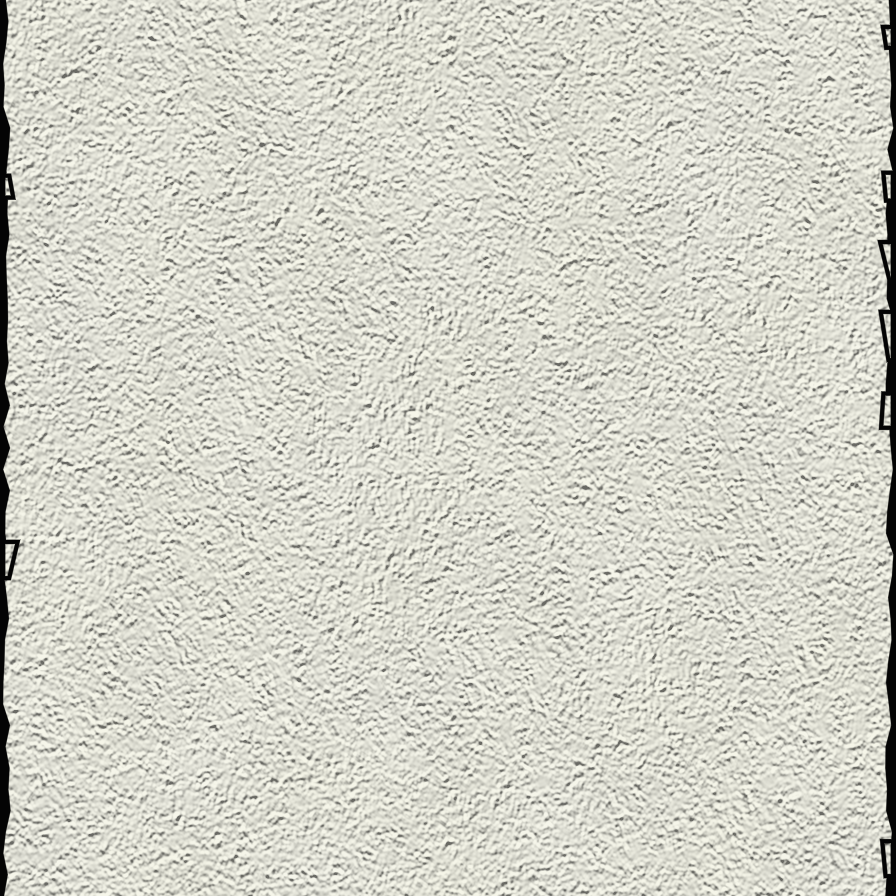
This texture is drawn by a WebGL 2 fragment shader. Its source:

```glsl
#version 300 es
precision highp float;
// Pale rough plaster lit from above, with ragged black ink along the left and right edges.

uniform vec2 u_resolution;
out vec4 fragColor;

// Two random values in 0..1 for a lattice cell.
vec2 hash2(vec2 cell) {
    uvec2 k = uvec2(ivec2(cell)) * uvec2(1597u, 3812u) + uvec2(7919u, 104u);
    uint n = (k.x ^ (k.y * 40503u)) * 277803u;
    n ^= n >> 15;
    n *= 739397u;
    n ^= n >> 13;
    n *= 668265u;
    n ^= n >> 16;
    return vec2(n & 65535u, n >> 16) / 65535.0;
}

float cornerSlope(vec2 cell, vec2 offset) {
    float angle = 6.2832 * hash2(cell).x;
    return dot(vec2(cos(angle), sin(angle)), offset);
}

float gradientNoise(vec2 p) {
    vec2 i = floor(p), f = p - i;
    vec2 w = f * f * f * (f * (f * 6.0 - 15.0) + 10.0);
    vec2 e = vec2(1, 0);
    float low = mix(cornerSlope(i, f), cornerSlope(i + e.xy, f - e.xy), w.x);
    float high = mix(cornerSlope(i + e.yx, f - e.yx), cornerSlope(i + e.xx, f - e.xx), w.x);
    return mix(low, high, w.y);
}

// Plaster height: two rotated layers, coarse grains plus finer grit.
float plasterHeight(vec2 p) {
    vec2 grain = mat2(0.92, -0.39, 0.39, 0.92) * p;
    vec2 grit = mat2(0.8, 0.6, -0.6, 0.8) * p;
    return gradientNoise(grain * 140.0) + 0.7 * gradientNoise(grit * 225.0 + 31.7);
}

vec3 plasterColor(vec2 p) {
    // The slope direction wanders, so the grain leans differently in patches.
    float angle = 1.75 + 0.9 * gradientNoise(p * 5.0 + 3.3) + 0.8 * gradientNoise(p * 24.0);
    vec2 toLight = 0.0015 * vec2(cos(angle), sin(angle));
    float relief = 3.7 * (plasterHeight(p - toLight) - plasterHeight(p + toLight));
    // Uneven roughness leaves calm spots between sparse dark pits.
    relief *= 1.0 + 1.3 * gradientNoise(p * 48.0 + 9.4);
    relief += 0.3 * gradientNoise(p * 9.0 + 17.1) + 0.3 * gradientNoise(p * 31.0 + 5.8);
    relief = clamp(relief, -3.2, 2.4);
    // Shadows fall off faster than highlights rise.
    float tone = 0.862 + 0.085 * relief - 0.0175 * relief * relief;
    return tone * vec3(1.0, 1.0, 0.95 + 0.01 * gradientNoise(p * 7.0));
}

// Ink coverage at a distance from one side, at height y.
float edgeInk(float inset, float y, float side, float pixel) {
    // Jagged border of straight segments.
    float k = floor(y * 42.0);
    float jag = mix(hash2(vec2(k, side)).x, hash2(vec2(k + 1.0, side)).x, fract(y * 42.0));
    float ink = smoothstep(pixel, -pixel, inset - 0.003 - 0.009 * jag);

    // Hollow, slanted shards in some of the cells.
    float cell = floor(y * 12.0);
    vec2 pick = hash2(vec2(cell, side + 20.0));
    vec2 form = hash2(vec2(cell, side + 40.0));
    if (pick.x < 0.33) {
        float v = (fract(y * 12.0) - 0.5) / 12.0;
        float reach = 0.015 + 0.003 * form.x + v * (form.y - 0.5) * 0.5;
        float shard = max(abs(v) - 0.014 - 0.016 * pick.y, inset - reach);
        shard = max(shard, 0.001 - inset);
        ink = max(ink, smoothstep(pixel, -pixel, shard));
        ink *= smoothstep(-pixel, pixel, shard + 0.005);
    }
    return ink;
}

void main() {
    vec2 p = gl_FragCoord.xy / u_resolution;
    float pixel = 0.8 / u_resolution.y;
    float side = step(0.5, p.x);
    float ink = edgeInk(min(p.x, 1.0 - p.x), p.y, side, pixel);
    fragColor = vec4(mix(plasterColor(p), vec3(0.015), ink), 1.0);
}
```
